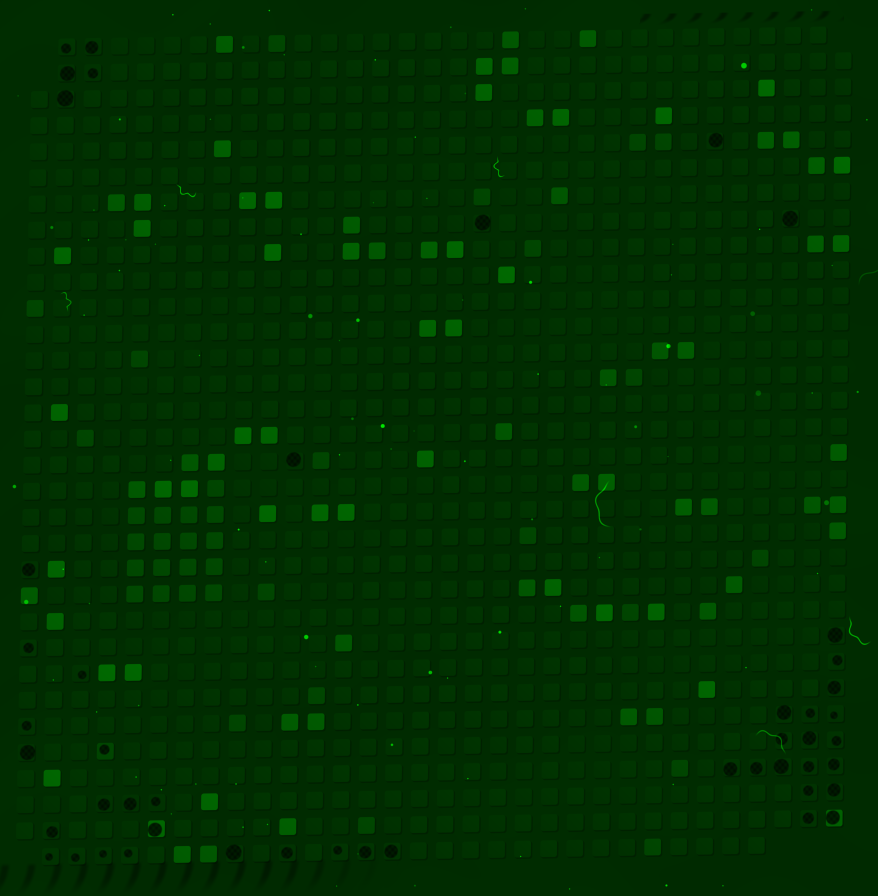
Give the GLSL for this pattern, as a WebGL 1 fragment shader.

```glsl
precision highp float;
// A worn 32 by 32 array of rounded green wells, some glowing, with dark spots, dust and fibres.
uniform vec2 u_resolution;

float hash(vec2 p) {
  vec3 q = fract(vec3(p.xyx) * 0.1031);
  q += dot(q, q.yzx + 33.33);
  return fract((q.x + q.y) * q.z);
}

vec2 hash2(vec2 p) {
  return vec2(hash(p + 17.3), hash(p + 71.9));
}

float roundedBox(vec2 p, float halfSize, float radius) {
  vec2 d = abs(p) - halfSize + radius;
  return length(max(d, 0.0)) + min(max(d.x, d.y), 0.0) - radius;
}

float fill(float dist, float blur) {
  return 1.0 - smoothstep(-blur, blur, dist);
}

// Slightly skewed and bowed lattice: whole numbers fall on well centres.
vec2 lattice(vec2 p) {
  float row = p.y - 1.81 + 0.0157 * (p.x - 1.5);
  float x = p.x - 1.546 + 0.0202 * row;
  return vec2(x / 1.0121 + x * x * (0.00064 - 0.0000089 * row), row);
}

// The array is complete except at its four corners.
float wellPresent(vec2 cell) {
  vec2 far = 31.0 - cell;
  float inside = step(0.0, min(min(cell.x, cell.y), min(far.x, far.y)));
  float corner = min(min(cell.x + cell.y * 0.4, far.x + cell.y),
                     min(cell.x + far.y, far.x * 0.6 + far.y * 2.0 - 1.0));
  return inside * step(0.5, corner);
}

float wellGlow(vec2 cell) {
  float seed = hash(cell + 5.0);
  float run = hash(cell + vec2(4.0, 5.0));
  float glow = 0.198 + 0.012 * (hash(cell + 40.0) - 0.5);
  if (seed > 0.965) glow = 0.27;
  vec2 block = abs(cell - vec2(5.5, 19.5));
  if (max(block.x, block.y) < 2.0) glow = 0.28;
  if (seed < 0.055 || run < 0.022) glow = 0.33 + 0.08 * hash(cell + 90.0);
  return glow;
}

// Chance of a dark spot rises toward the worn corners and the lower edges.
float wearChance(vec2 cell) {
  float chance = 0.002;
  chance = max(chance, 0.95 * step(length(cell - vec2(1.0)), 1.5));
  chance = max(chance, 0.6 * step(length(cell - vec2(30.0, 28.5)), 3.3));
  chance = max(chance, 0.4 * step(length(cell - vec2(2.0, 30.0)), 4.0));
  chance = max(chance, 0.6 * step(30.5, cell.y) * step(cell.x, 14.0));
  float side = step(15.0, abs(cell.x - 15.5));
  return max(chance, 0.8 * side * step(abs(cell.y - 26.0), 3.0));
}

// Slanted dark trails beside the outermost wells.
float smear(vec2 g, float start, float reach) {
  float along = (g.y - start) / reach;
  float offset = abs(fract(g.x + 0.55 * along * along + 0.2) - 0.5);
  return smoothstep(0.24, 0.03, offset) * smoothstep(0.0, 0.15, along) * smoothstep(1.0, 0.4, along);
}

float dust(vec2 p, float px) {
  vec2 id = floor(p / 1.4);
  vec2 d = p - (id + 0.2 + 0.6 * hash2(id)) * 1.4;
  float size = 0.02 + 0.09 * pow(hash(id + 8.0), 6.0);
  return step(0.84, hash(id + 31.0)) * fill(length(d) - size, px) * (0.15 + 0.6 * hash(id + 55.0));
}

// Sparse bent threads, each a wavering arc within its own coarse cell.
float fibre(vec2 p, float px) {
  vec2 id = floor(p / 4.5);
  vec2 d = p - (id + 0.5) * 4.5 - (hash2(id) - 0.5) * 1.8;
  float turn = 6.2832 * hash(id + 3.0);
  d = mat2(cos(turn), sin(turn), -sin(turn), cos(turn)) * d;
  float radius = 0.35 + 0.75 * hash(id + 12.0);
  float angle = atan(d.y, d.x);
  float line = abs(length(d) - radius - 0.06 * sin(angle * 7.0)) - 0.025;
  float arc = 1.0 - smoothstep(0.7, 1.1, abs(angle));
  return step(0.82, hash(id + 23.0)) * fill(line, px) * arc * (0.12 + 0.38 * hash(id + 44.0));
}

void main() {
  float px = 34.316 / u_resolution.y;
  vec2 p = vec2(gl_FragCoord.x, u_resolution.y - gl_FragCoord.y) * px;
  vec2 g = lattice(p);
  vec2 cell = floor(g + 0.5);
  vec2 f = g - cell;
  float present = wellPresent(cell);

  // Softly mottled ground
  float green = 0.170 + 0.004 * sin(p.x * 0.31 + 1.7 * sin(p.y * 0.23))
              + 0.003 * sin(p.y * 1.1 + sin(p.x * 0.9));
  green -= 0.06 * smear(g, 31.2, 1.4) * step(-1.0, g.x) * smoothstep(15.0, 9.0, g.x);
  green -= 0.07 * smear(g, -0.95, 0.5) * step(23.0, g.x) * step(g.x, 31.0);

  // Well with its lower right shadow
  float well = fill(roundedBox(f, 0.32, 0.1), px * 0.7) * present;
  float shadow = fill(roundedBox(f - 0.045, 0.33, 0.1), px * 0.7) * present;
  green -= 0.04 * shadow;
  green = mix(green, wellGlow(cell) + 0.012 * (f.x - f.y), well);

  // Dark spots with mottled middles
  vec2 s = f - (hash2(cell) - 0.5) * 0.16;
  float spotSize = 0.14 + 0.17 * hash(cell + 66.0);
  float spot = fill(length(s) - spotSize, px) * present * step(hash(cell + 77.0), wearChance(cell));
  green = mix(green, 0.07 + 0.03 * sin(s.x * 28.0) * sin(s.y * 25.0), spot * 0.9);

  // Bright debris
  green += dust(p, px * 0.8) + fibre(p, px * 0.7);
  gl_FragColor = vec4(0.0, clamp(green, 0.0, 1.0), 0.0, 1.0);
}
```
